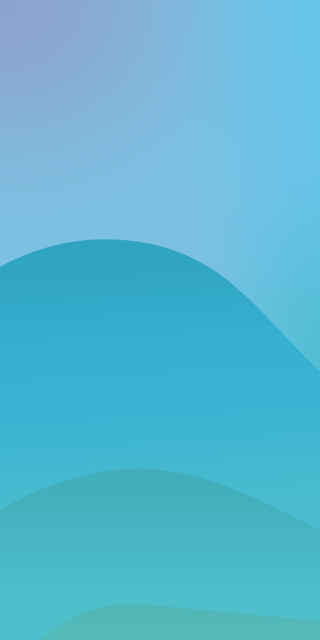
Write a WebGL 1 fragment shader that draws this background.

```glsl
precision highp float;
// Three layered teal hills under a soft blue and lavender sky.

uniform vec2 u_resolution;

#define SKY_BLUE   vec3(0.490, 0.755, 0.885)
#define SKY_LILAC  vec3(0.550, 0.640, 0.815)
#define SKY_AZURE  vec3(0.405, 0.765, 0.910)
#define SKY_AQUA   vec3(0.300, 0.740, 0.810)
#define BACK_TOP   vec3(0.185, 0.640, 0.750)
#define BACK_MID   vec3(0.215, 0.695, 0.830)
#define BACK_LOW   vec3(0.285, 0.735, 0.810)
#define MIDDLE_TOP vec3(0.255, 0.680, 0.730)
#define MIDDLE_LOW vec3(0.310, 0.750, 0.800)
#define FRONT_TOP  vec3(0.310, 0.710, 0.710)
#define FRONT_LOW  vec3(0.330, 0.735, 0.730)

// Cubic curve between two knots, each holding x, height and slope.
float hermite(float x, vec3 a, vec3 b) {
  float width = b.x - a.x;
  float t = clamp((x - a.x) / width, 0.0, 1.0);
  float s = 1.0 - t;
  return mix(a.y, b.y, t * t * (3.0 - 2.0 * t))
       + width * t * s * (a.z * s - b.z * t);
}

// Ridge line through a left end, a peak, a shoulder and a right end.
float ridge(float x, vec3 left, vec3 peak, vec3 shoulder, vec3 right) {
  if (x < peak.x) return hermite(x, left, peak);
  if (x < shoulder.x) return hermite(x, peak, shoulder);
  return hermite(x, shoulder, right);
}

// Smooth coverage of the area below a ridge.
float below(float y, float height) {
  float soft = 0.75 / u_resolution.y;
  return 1.0 - smoothstep(-soft, soft, y - height);
}

vec3 skyColor(vec2 p) {
  vec3 color = mix(SKY_BLUE, SKY_AZURE, smoothstep(0.45, 1.05, p.x + 0.25 * (p.y - 0.8)));
  float lilac = 1.0 - smoothstep(0.0, 1.0, length((p - vec2(0.0, 1.0)) * vec2(1.1, 2.6)));
  color = mix(color, SKY_LILAC, lilac);
  float aqua = 1.0 - smoothstep(0.0, 1.0, length((p - vec2(1.08, 0.42)) * vec2(1.8, 2.8)));
  return mix(color, SKY_AQUA, 0.85 * aqua);
}

vec3 backColor(vec2 p) {
  float y = p.y - 0.03 * (p.x - 0.4);
  vec3 color = mix(BACK_LOW, BACK_MID, smoothstep(0.18, 0.42, y));
  return mix(color, BACK_TOP, smoothstep(0.40, 0.64, y));
}

void main() {
  vec2 p = gl_FragCoord.xy / u_resolution;

  // Ridge heights from the farthest hill to the nearest
  float back = ridge(p.x, vec3(0.0, 0.583, 0.27), vec3(0.326, 0.626, 0.0),
                     vec3(0.69, 0.570, -0.36), vec3(1.0, 0.419, -0.48));
  float middle = ridge(p.x, vec3(0.0, 0.203, 0.29), vec3(0.435, 0.2676, 0.0),
                       vec3(0.729, 0.2357, -0.20), vec3(1.0, 0.172, -0.25));
  float front = ridge(p.x, vec3(0.05, -0.035, 0.52), vec3(0.39, 0.056, 0.0),
                      vec3(0.60, 0.0485, -0.05), vec3(1.0, 0.031, -0.035));

  // Layers painted back to front
  vec3 color = skyColor(p);
  color = mix(color, backColor(p), below(p.y, back));
  vec3 middleColor = mix(MIDDLE_LOW, MIDDLE_TOP, smoothstep(0.02, 0.28, p.y));
  color = mix(color, middleColor, below(p.y, middle));
  vec3 frontColor = mix(FRONT_LOW, FRONT_TOP, smoothstep(0.0, 0.06, p.y));
  color = mix(color, frontColor, below(p.y, front));

  gl_FragColor = vec4(color, 1.0);
}
```
